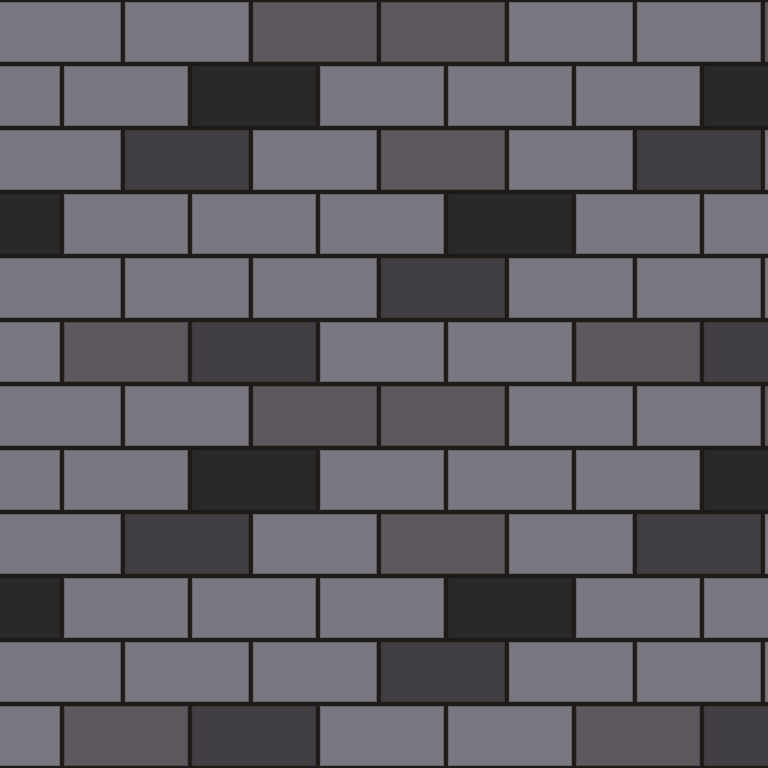
Write a WebGL 1 fragment shader that draws this pattern.

```glsl
precision mediump float;

uniform vec2 u_resolution;

const vec2 BRICK_COUNT = vec2(6.0, 12.0);
const float JOINT_WIDTH = 0.0057;
const float EVEN_SHIFT = 0.040;   // sideways shift of even courses, in bricks
const float ODD_SHIFT = -0.484;   // sideways shift of odd courses, in bricks

const vec3 MORTAR = vec3(0.125, 0.100, 0.092);
const vec3 SLATE = vec3(0.475, 0.467, 0.502);
const vec3 UMBER = vec3(0.365, 0.345, 0.363);
const vec3 CHARCOAL = vec3(0.255, 0.245, 0.264);
const vec3 SOOT = vec3(0.162, 0.162, 0.160);

// Tints of four neighbouring bricks: 0 slate, 1 umber, 2 charcoal, 3 soot
vec4 courseTints(float course) {
  if (course < 0.5) return vec4(0.0, 0.0, 1.0, 1.0);
  if (course < 1.5) return vec4(0.0, 3.0, 0.0, 0.0);
  if (course < 2.5) return vec4(0.0, 2.0, 0.0, 1.0);
  if (course < 3.5) return vec4(0.0, 0.0, 0.0, 3.0);
  if (course < 4.5) return vec4(0.0, 0.0, 0.0, 2.0);
  return vec4(1.0, 2.0, 0.0, 0.0);
}

vec3 tintColor(float tint) {
  vec3 color = mix(SLATE, UMBER, step(0.5, tint));
  color = mix(color, CHARCOAL, step(1.5, tint));
  return mix(color, SOOT, step(2.5, tint));
}

// The tints repeat every four bricks and six courses
vec3 brickColor(vec2 cell) {
  float column = mod(cell.x + 0.5, 4.0) - 0.5;
  float course = mod(cell.y + 0.5, 6.0) - 0.5;
  vec4 picked = 1.0 - step(0.5, abs(vec4(0.0, 1.0, 2.0, 3.0) - column));
  return tintColor(dot(courseTints(course), picked));
}

// Running bond: courses counted from the top, alternate ones shifted
vec2 bondCoords(vec2 uv) {
  vec2 p = vec2(uv.x, 1.0 - uv.y) * BRICK_COUNT;
  float odd = step(0.5, mod(floor(p.y), 2.0));
  p.x += mix(EVEN_SHIFT, ODD_SHIFT, odd);
  return p;
}

// Distance to the nearest joint centre, in canvas units
float jointDistance(vec2 p) {
  vec2 edge = (0.5 - abs(fract(p) - 0.5)) / BRICK_COUNT;
  return min(edge.x, edge.y);
}

float jointMask(float dist, float width, float blur) {
  return 1.0 - smoothstep(0.5 * width - blur, 0.5 * width + blur, dist);
}

void main() {
  vec2 p = bondCoords(gl_FragCoord.xy / u_resolution);
  float blur = 0.9 / min(u_resolution.x, u_resolution.y);
  float joint = jointMask(jointDistance(p), JOINT_WIDTH, blur);
  gl_FragColor = vec4(mix(brickColor(floor(p)), MORTAR, joint), 1.0);
}
```
